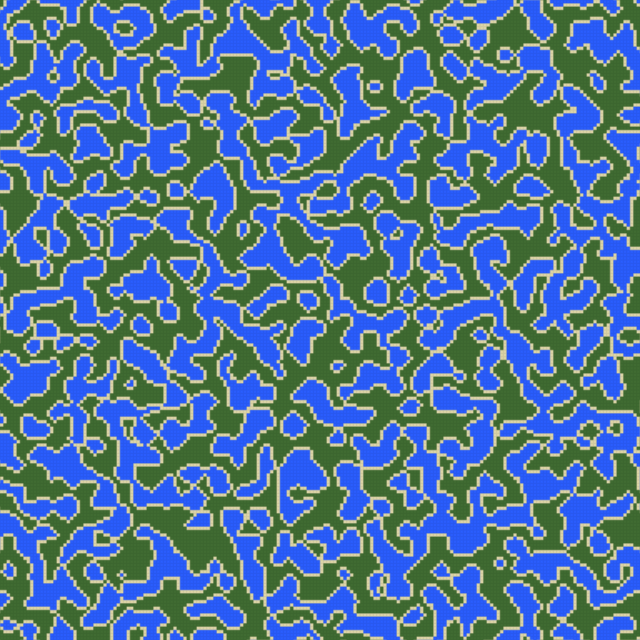
Give the GLSL for this pattern, as a Shadertoy shader.

```glsl
// A blocky map of winding lakes and green land with one-cell sandy shores.
// Layered sine waves in many directions give a height per grid cell; land
// cells that touch water become sand, and cell borders are softly blended.

#define CELLS 192.0       // grid cells along the canvas height
#define WAVES 32          // number of layered sines
#define FREQ_LOW 8.0      // slowest wave, cycles per canvas
#define FREQ_HIGH 30.0    // fastest wave, cycles per canvas
#define SEA_LEVEL -1.0    // heights below this are water
#define EDGE_SOFTNESS 0.45 // blend width between cells, in cells
#define WEAVE 0.06        // darkening along the cell grid

const float TAU = 6.2831853;
const vec3 WATER = vec3(0.165, 0.367, 1.0);
const vec3 GRASS = vec3(0.25, 0.425, 0.195);
const vec3 SAND  = vec3(0.87, 0.84, 0.66);

float hash(float n) {
    return fract(sin(n * 12.9898) * 43758.5453);
}

// Sum of plane waves with evenly spread directions and frequencies.
float height(vec2 cell) {
    vec2 pos = (cell + 0.5) / CELLS;
    float sum = 0.0;
    for (int i = 0; i < WAVES; i++) {
        float n = float(i) + 1.0;
        float angle = 0.5 * TAU * fract(n * 0.5698);
        float freq = mix(FREQ_LOW, FREQ_HIGH, fract(n * 0.7549));
        vec2 dir = vec2(cos(angle), sin(angle));
        sum += sin(TAU * (freq * dot(pos, dir) + hash(n)));
    }
    return sum;
}

bool isWater(vec2 cell) {
    return height(cell) < SEA_LEVEL;
}

// Water, sand beside water, or grass further inland.
vec3 terrain(vec2 cell) {
    if (isWater(cell)) return WATER;
    vec2 stepX = vec2(1.0, 0.0), stepY = vec2(0.0, 1.0);
    bool shore = isWater(cell + stepX) || isWater(cell - stepX)
              || isWater(cell + stepY) || isWater(cell - stepY);
    return shore ? SAND : GRASS;
}

void mainImage(out vec4 fragColor, in vec2 fragCoord) {
    // Position between the centres of the four nearest cells
    vec2 grid = fragCoord / iResolution.y * CELLS - 0.5;
    vec2 base = floor(grid);
    vec2 f = grid - base;

    // Soft cell borders, never narrower than a pixel
    float width = max(EDGE_SOFTNESS, CELLS / iResolution.y);
    vec2 blend = clamp((f - 0.5) / width + 0.5, 0.0, 1.0);
    vec3 lower = mix(terrain(base), terrain(base + vec2(1.0, 0.0)), blend.x);
    vec3 upper = mix(terrain(base + vec2(0.0, 1.0)), terrain(base + 1.0), blend.x);
    vec3 color = mix(lower, upper, blend.y);

    // Faint woven grid along the borders
    vec2 line = 1.0 - smoothstep(0.0, 0.4, abs(f - 0.5));
    color *= 1.0 - WEAVE * max(line.x, line.y);

    fragColor = vec4(color, 1.0);
}
```
